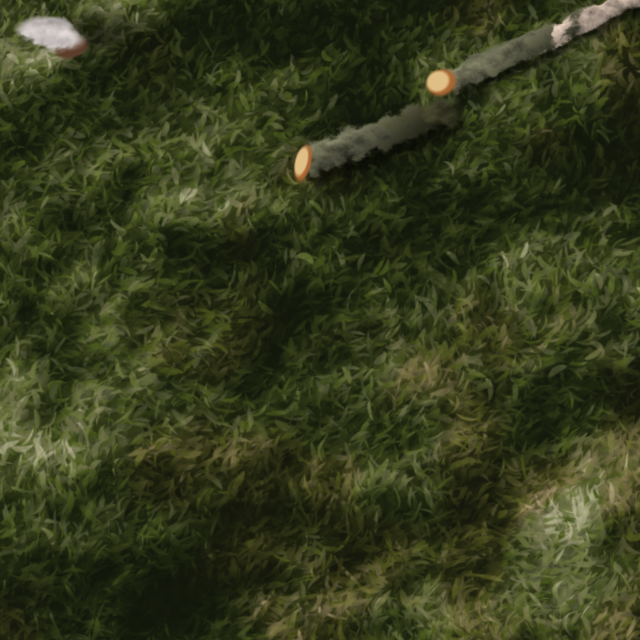
This texture is drawn by a WebGL 2 fragment shader. Its source:

```glsl
#version 300 es
precision highp float;

uniform vec2 u_resolution;
out vec4 outColor;

const int BLADE_LAYERS = 13;

vec2 hash2(vec2 p) {
  vec3 q = fract(p.xyx * vec3(0.1031, 0.1030, 0.0973));
  q += dot(q, q.yzx + 33.33);
  return fract((q.xx + q.yz) * q.zy);
}

vec2 rotate(vec2 p, float angle) {
  float c = cos(angle), s = sin(angle);
  return vec2(c * p.x + s * p.y, c * p.y - s * p.x);
}

float noise(vec2 p) {
  vec2 i = floor(p), f = fract(p);
  f = f * f * (3.0 - 2.0 * f);
  return mix(mix(hash2(i).x, hash2(i + vec2(1, 0)).x, f.x),
             mix(hash2(i + vec2(0, 1)).x, hash2(i + vec2(1, 1)).x, f.x), f.y);
}

float fbm(vec2 p) {
  float sum = 0.0, amp = 0.53;
  for (int i = 0; i < 4; i++) {
    sum += amp * noise(p);
    p = rotate(p, 0.6) * 2.03 + 17.3;
    amp *= 0.5;
  }
  return sum;
}

// Soft elliptical spot, 1 at its centre
float spot(vec2 p, vec2 centre, vec2 radii, float angle) {
  vec2 q = rotate(p - centre, angle) / radii;
  return exp(-dot(q, q));
}

// Ellipse with a soft rim
float disc(vec2 p, vec2 centre, vec2 radii, float angle) {
  return smoothstep(1.2, 0.75, length(rotate(p - centre, angle) / radii));
}

// Grass colour from deep shade (0) to sunlit straw (1.2)
vec3 grassColor(float tone, float dryness) {
  vec3 fresh = mix(vec3(0.28, 0.34, 0.11), vec3(0.31, 0.33, 0.21), smoothstep(0.3, 0.7, dryness));
  vec3 pale = mix(vec3(0.41, 0.45, 0.22), vec3(0.45, 0.45, 0.31), dryness);
  vec3 c = mix(vec3(0.075, 0.095, 0.045), vec3(0.11, 0.14, 0.055), smoothstep(-0.1, 0.18, tone));
  c = mix(c, vec3(0.19, 0.22, 0.09), smoothstep(0.18, 0.42, tone));
  c = mix(c, fresh, smoothstep(0.42, 0.66, tone));
  c = mix(c, pale, smoothstep(0.66, 0.88, tone));
  return mix(c, vec3(0.68, 0.67, 0.54), smoothstep(0.98, 1.22, tone));
}

// Tapered, bent blade centred on the origin
float blade(vec2 p, float angle, float halfLength, float halfWidth, float bend) {
  vec2 q = rotate(p, angle);
  float t = q.x / halfLength;
  q.y += bend * halfLength * t * t;
  float d = abs(q.y) - halfWidth * (1.0 - t * t);
  return smoothstep(0.0023, -0.0023, d) * smoothstep(1.0, 0.6, abs(t));
}

vec3 drawGrass(vec3 color, vec2 p, float light, float lean) {
  for (int k = 0; k < BLADE_LAYERS; k++) {
    float layer = float(k) / float(BLADE_LAYERS - 1);
    float cells = mix(20.0, 40.0, layer);
    vec2 g = rotate(p, 0.7 * float(k)) * cells + 31.7 * float(k);
    for (int j = 0; j < 9; j++) {
      vec2 id = floor(g) + vec2(j % 3 - 1, j / 3 - 1);
      vec2 a = hash2(id + 7.1), b = hash2(id + 91.7), c = hash2(id + 203.3);
      vec2 q = rotate(g - id - a, -0.7 * float(k)) / cells;
      float angle = lean + (b.x + c.x - 1.0) * 1.7;
      float halfLength = mix(0.35, 0.95, b.y) * mix(1.0, 0.68, p.y) / cells;
      float halfWidth = mix(0.002, 0.0058, c.y * c.y);
      float mask = blade(q, angle, halfLength, halfWidth, (a.x - 0.5) * 0.8);
      float tone = light + (b.y - 0.5) * 0.56 + 0.1 * layer + 0.32 * pow(c.x, 14.0);
      float along = rotate(q, angle).x / halfLength;
      color = mix(color, grassColor(tone + 0.1 * along, a.y), mask * 0.78);
    }
  }
  return color;
}

// Log from its sawn end to its far end, lit from above
vec3 drawLog(vec3 color, vec2 p, vec2 start, vec2 end, float radius, float paleFrom, float rough) {
  vec2 axis = end - start;
  float angle = atan(axis.y, axis.x);
  vec2 q = rotate(p - start, angle);
  float t = q.x / length(axis);
  float side = q.y / (radius * mix(1.0, 0.75, t)) + (rough - 0.5) * 1.1;
  float span = smoothstep(-0.01, 0.02, t) * smoothstep(1.04, 0.9, t);
  color *= 1.0 - 0.6 * span * exp(-pow((side + 1.2) * 1.4, 2.0));
  vec3 bark = mix(vec3(0.42, 0.42, 0.33), vec3(0.23, 0.23, 0.15), smoothstep(0.3, 0.8, t + (rough - 0.5) * 0.8));
  bark = mix(bark, vec3(0.70, 0.63, 0.57), smoothstep(paleFrom, paleFrom + 0.12, t + (rough - 0.5) * 0.5));
  bark *= 0.88 + 0.3 * side + 0.8 * (rough - 0.5);
  return mix(color, bark, span * smoothstep(1.15, 0.75, abs(side)));
}

vec3 drawCutFace(vec3 color, vec2 p, vec2 centre, vec2 radii, float angle) {
  color = mix(color, vec3(0.66, 0.40, 0.20), disc(p, centre, radii, angle));
  vec2 inner = centre - vec2(0.25, -0.1) * radii;
  return mix(color, vec3(0.88, 0.75, 0.53), disc(p, inner, radii * 0.8, angle));
}

void main() {
  vec2 p = gl_FragCoord.xy / u_resolution.y;

  // Broad light and shade across the slope, broken into tufts
  vec2 warped = p + 0.035 * (vec2(noise(p * 13.0), noise(p * 13.0 + 60.0)) - 0.5);
  float light = 0.36 + 1.35 * (fbm(rotate(warped, 0.5) * vec2(4.5, 9.0) + 3.0) - 0.5);
  light += 0.75 * (fbm(rotate(warped, 0.6) * vec2(15.0, 25.0) + 70.0) - 0.5);
  light -= 0.50 * spot(warped, vec2(0.24, 0.08), vec2(0.24, 0.065), 0.15);
  light -= 0.28 * spot(warped, vec2(0.20, 0.61), vec2(0.26, 0.07), 0.3);
  light -= 0.30 * spot(warped, vec2(0.84, 0.27), vec2(0.20, 0.065), 0.55);
  light += 0.22 * spot(warped, vec2(0.90, 0.15), vec2(0.25, 0.12), 0.6);
  light += 0.18 * spot(warped, vec2(0.08, 0.27), vec2(0.20, 0.12), 0.5);

  // Turf and blades leaning in tufts
  float lean = mix(1.0, 0.6, p.y) + 1.7 * (noise(p * 9.0 + 5.0) - 0.5);
  float turf = fbm(rotate(p, 0.8) * vec2(28.0, 65.0));
  vec3 color = grassColor(light - 0.12 + 0.5 * (turf - 0.5), turf);
  color = drawGrass(color, p, light, lean);
  float dry = smoothstep(0.5, 0.75, fbm(p * 8.0 + 40.0) + 0.12 * (p.x - p.y));
  color *= mix(vec3(1.0), vec3(1.10, 0.97, 0.98), dry);
  color *= 0.85 + 0.28 * fbm(p * 80.0);

  // Sawn logs and a pale stone
  float rough = fbm(p * vec2(48.0, 60.0));
  color = drawLog(color, p, vec2(0.70, 0.872), vec2(1.02, 1.015), 0.020, 0.5, rough);
  color = drawCutFace(color, p, vec2(0.69, 0.871), vec2(0.023, 0.020), 0.5);
  color = drawLog(color, p, vec2(0.475, 0.747), vec2(0.72, 0.835), 0.027, 2.0, rough);
  color = drawCutFace(color, p, vec2(0.474, 0.745), vec2(0.012, 0.029), -0.25);
  color *= 1.0 - 0.6 * spot(p, vec2(0.15, 0.945), vec2(0.07, 0.03), 0.0);
  color = mix(color, vec3(0.36, 0.24, 0.17), disc(p, vec2(0.112, 0.925), vec2(0.026, 0.015), 0.3));
  vec3 stone = vec3(0.76, 0.73, 0.72) * (0.75 + 0.5 * rough);
  color = mix(color, stone, disc(p + 0.015 * (rough - 0.5), vec2(0.08, 0.948), vec2(0.050, 0.023), -0.2));

  outColor = vec4(color, 1.0);
}
```
